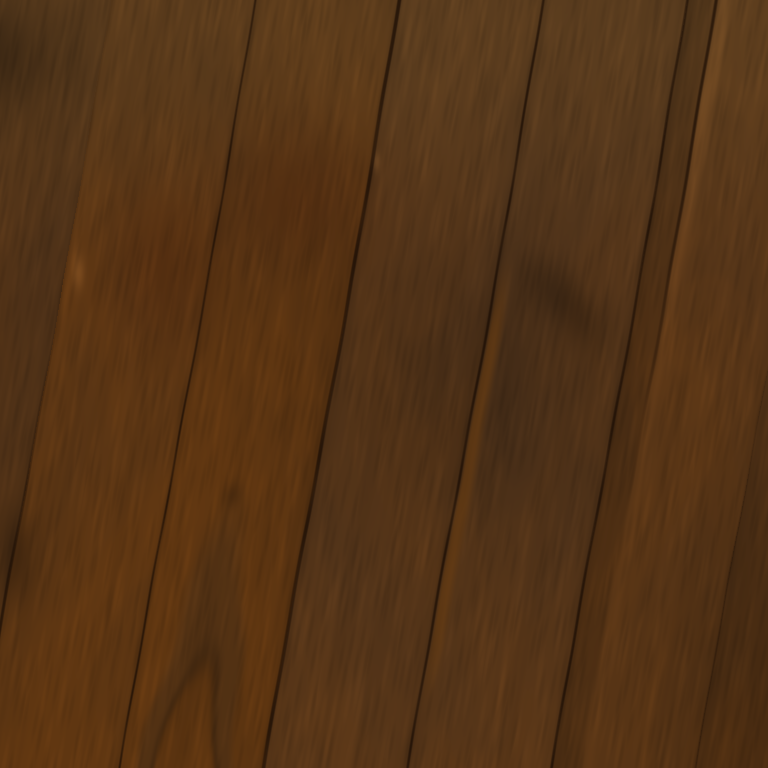
Reproduce this texture procedurally as a Shadertoy shader.

```glsl
vec2 hash2(vec2 p) {
    return fract(sin(vec2(dot(p, vec2(127.1, 311.7)), dot(p, vec2(269.5, 183.3)))) * 43758.5);
}

// Distance to the nearest scattered point
float cellular(vec2 p) {
    float nearest = 1.0;
    for (int j = -1; j <= 1; j++)
    for (int i = -1; i <= 1; i++) {
        vec2 cell = floor(p) + vec2(i, j);
        nearest = min(nearest, length(cell + hash2(cell) - p));
    }
    return nearest;
}

// Long wavering fibres, finer with each layer
float fibres(vec2 g, float seed) {
    float sum = 0.0;
    for (float i = 1.0; i < 6.0; i++) {
        float bend = 1.3 * sin(g.y * (1.5 + 0.9 * i) + g.x * 23.0 + seed * i);
        float fade = 0.6 + 0.4 * sin(g.y * (4.0 + 2.0 * i) + g.x * 41.0 + seed);
        sum += fade * sin(g.x * 55.0 * pow(1.6, i) + seed * i * 2.3 + bend) / (1.0 + 0.5 * i);
    }
    return sum;
}

// Soft cloudy stain
float mottle(vec2 p) {
    float sum = 0.0, amp = 0.5;
    for (int i = 0; i < 5; i++) {
        p += 0.6 * sin(p.yx * 1.3 + float(i));
        sum += amp * sin(p.x) * cos(p.y);
        p = mat2(1.5, 1.1, -1.1, 1.5) * p;
        amp *= 0.6;
    }
    return sum;
}

float blob(vec2 p, vec2 center, vec2 radius) {
    vec2 d = (p - center) / radius;
    return exp(-dot(d, d));
}

void mainImage(out vec4 fragColor, in vec2 fragCoord) {
    vec2 uv = fragCoord / iResolution.xy;

    // Slanted boards: g runs along the grain, u counts boards
    vec2 g = vec2(uv.x - 0.177 * uv.y, uv.y);
    float u = (g.x + 0.031) / 0.1875 + 0.008 * sin(uv.y * 6.5 + 0.6) + 0.003 * sin(uv.y * 31.0);
    float board = clamp(floor(u), -1.0, 5.0);
    int id = int(board) + 1;
    float seed = board * 3.7 + 1.0;

    // Stain of each board
    float warmth = float[7](0.35, 0.8, 0.9, 0.25, 0.15, 0.45, 0.4)[id];
    float value = float[7](0.92, 1.0, 0.98, 1.0, 0.97, 1.0, 0.92)[id];
    float cloud = mottle(uv * vec2(13.0, 6.0) + seed);
    warmth = clamp(warmth + 0.35 * (0.45 - uv.y) + 0.2 * cloud, 0.0, 1.0);
    vec3 col = mix(vec3(0.33, 0.212, 0.11), vec3(0.375, 0.212, 0.065), warmth);
    col = mix(col, vec3(0.375, 0.255, 0.125), 0.65 * smoothstep(0.6, 1.0, uv.y));
    col *= value * (1.0 + 0.06 * cloud);

    // Reddish and shadowed patches
    float redness = blob(uv, vec2(0.39, 0.74), vec2(0.10, 0.09)) + blob(uv, vec2(0.21, 0.65), vec2(0.07, 0.10));
    col = mix(col, vec3(0.305, 0.16, 0.055), 0.6 * min(redness, 1.0));
    col *= 1.0 - 0.14 * blob(uv, vec2(0.6, 0.5), vec2(0.2, 0.2));
    col *= 1.0 - 0.25 * blob(uv, vec2(0.0, 0.92), vec2(0.09, 0.07));
    col *= 1.0 - 0.25 * blob(uv, vec2(0.02, 0.28), vec2(0.025, 0.06));
    col *= 1.0 - 0.15 * blob(uv, vec2(1.0, 0.1), vec2(0.15, 0.3));

    // Diagonal knot on the fourth board
    vec2 diagonal = vec2(uv.x + uv.y, uv.x - uv.y) + 0.012 * cloud;
    float knot = blob(diagonal, vec2(1.345, 0.135), vec2(0.045, 0.10));
    col *= 1.0 - 0.24 * knot * float(id == 4);

    // Arched growth rings on the second board
    if (id == 2) {
        float dx = g.x - 0.24 + 0.004 * sin(uv.y * 31.0);
        float arch = uv.y + 85.0 * dx * dx;
        float zone = smoothstep(0.11, 0.16, arch) * smoothstep(0.40, 0.26, arch);
        col = mix(col, vec3(0.30, 0.185, 0.08), 0.7 * zone);
        col *= 1.0 - 0.16 * exp(-pow((arch - 0.145) / 0.03, 2.0));
        col *= 1.0 - 0.2 * blob(g, vec2(0.24, 0.355), vec2(0.012, 0.018));
    }

    // Fibres, dark pores and pale flecks
    col *= 1.0 + 0.037 * fibres(g, seed);
    float pores = smoothstep(0.45, 0.05, cellular(vec2(g.x * 105.0, g.y * 11.0) + seed));
    float flecks = smoothstep(0.40, 0.05, cellular(vec2(g.x * 85.0, g.y * 8.0) - seed));
    col *= 1.0 - 0.07 * pores + 0.065 * flecks;
    col += vec3(0.10, 0.07, 0.04) * blob(uv, vec2(0.102, 0.645), vec2(0.008, 0.022));
    col += vec3(0.10, 0.07, 0.04) * blob(uv, vec2(0.490, 0.79), vec2(0.005, 0.013));

    // Amber edge strip on the fourth board
    float strip = smoothstep(0.0, 0.03, u - 3.0) * smoothstep(0.13, 0.06, u - 3.0);
    strip *= smoothstep(0.05, 0.2, uv.y) * smoothstep(0.68, 0.55, uv.y);
    col = mix(col, vec3(0.41, 0.24, 0.075), 0.7 * strip);

    // Narrow sliver with a split and a lit edge
    float split = (u - 4.2) * 0.185;
    float upper = smoothstep(0.25, 0.85, uv.y);
    col *= 1.0 - 0.13 * step(4.0, u) * smoothstep(0.004, -0.004, split);
    col *= 1.0 + 0.18 * exp(-pow((split - 0.010) / 0.007, 2.0)) * (0.4 + 0.6 * upper);
    vec3 gap = vec3(0.12, 0.062, 0.022);
    col = mix(col, gap, 0.75 * upper * smoothstep(0.0036, 0.0004, abs(split)));

    // Soft seams, the outer ones fading upward and all thinning unevenly
    for (int k = 0; k < 6; k++) {
        float d = abs(u - float(k)) * 0.185;
        float width = float[6](0.0018, 0.0012, 0.0022, 0.0015, 0.0016, 0.0009)[k];
        float uneven = 0.5 + 0.5 * sin(uv.y * 37.0 + float(k) * 2.0 + 2.0 * sin(uv.y * 17.0));
        float strength = (k == 0 || k == 5) ? 1.0 - 0.85 * smoothstep(0.15, 0.65, uv.y) : 1.0;
        strength *= k == 5 ? 0.5 : 0.75 + 0.25 * uneven;
        col *= 1.0 - 0.17 * strength * exp(-d / 0.006);
        col = mix(col, gap, 0.8 * strength * smoothstep(width + 0.0015, width - 0.0013, d));
    }
    fragColor = vec4(col, 1.0);
}
```
